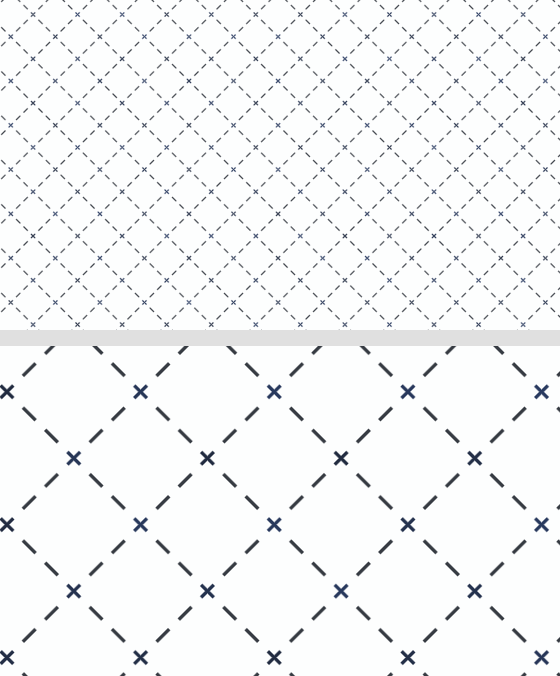
Top, the full canvas; bottom, a detail of the centre.
This pattern is drawn by a WebGL 1 fragment shader. Its source:

```glsl
precision mediump float;

uniform vec2 u_resolution;

#define REPEATS vec2(12.57, 7.45)      // cells across and down
#define PHASE vec2(0.742, 0.122)       // first cross, in cells
#define DASHES 3.0                     // dashes per lattice edge
#define DASH_HALF vec2(0.095, 0.0178)  // half length, half width
#define SOFTNESS 1.3                   // edge blur in pixels
#define PAPER vec3(0.994, 0.996, 0.996)
#define DASH_INK vec3(0.21, 0.23, 0.26)
#define CROSS_INK vec3(0.13, 0.17, 0.25)
#define CROSS_TINT vec3(0.03, 0.06, 0.13)

// Signed offset from the nearest integer
float fold(float x) {
    return x - floor(x + 0.5);
}

// Coverage of a dashed line running along integer values of "across"
float dashedLine(float along, float across, float blur) {
    vec2 d = abs(vec2(fold(along * DASHES) / DASHES, fold(across))) - DASH_HALF;
    vec2 cover = clamp(0.5 - d / blur, 0.0, 1.0);
    return cover.x * cover.y;
}

void main() {
    vec2 cell = gl_FragCoord.xy / u_resolution * REPEATS - PHASE;

    // Diagonal lattice: crosses sit at integer coordinates
    vec2 lattice = vec2(cell.x + cell.y, cell.x - cell.y);
    float blur = SOFTNESS * 1.41421 * REPEATS.x / u_resolution.x;

    // Dashes of the two directions meet to form the crosses
    float ink = max(dashedLine(lattice.x, lattice.y, blur),
                    dashedLine(lattice.y, lattice.x, blur));

    // Crosses are darker, with a slight blue drift from node to node
    vec2 node = floor(lattice + 0.5);
    vec2 offset = abs(lattice - node);
    float isCross = 1.0 - step(0.16, max(offset.x, offset.y));
    float drift = 0.5 + 0.5 * sin(node.x * 2.4 + 2.0 * sin(node.y * 1.7));
    vec3 inkColor = mix(DASH_INK, CROSS_INK + CROSS_TINT * drift, isCross);

    gl_FragColor = vec4(mix(PAPER, inkColor, ink), 1.0);
}
```
